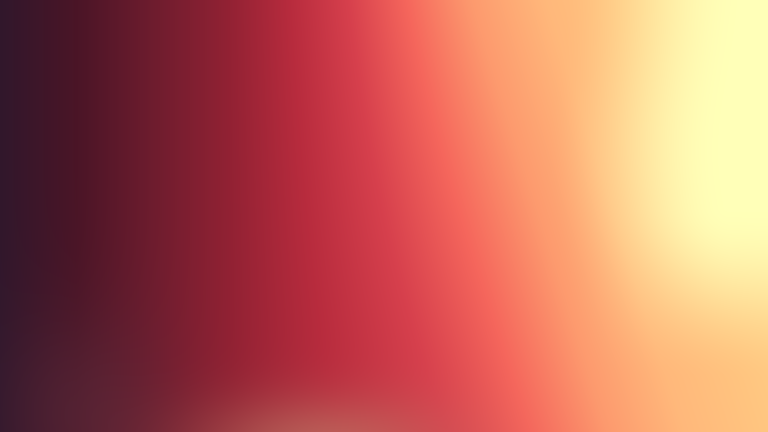
A Shadertoy shader for this background:

```glsl
// Soft sunset blur: a plum to crimson to peach ramp runs left to right.
// The ramp leans with height, then a pale yellow light fills the right side
// and two faint hazes rest on the lower edge.

const int STOPS = 11;

// Evenly spaced colour stops, from dark plum to gold.
vec3 sunsetRamp(float t) {
    vec3 stops[STOPS] = vec3[STOPS](
        vec3(0.19, 0.09, 0.17), vec3(0.29, 0.08, 0.15),
        vec3(0.43, 0.11, 0.18), vec3(0.57, 0.13, 0.20),
        vec3(0.72, 0.17, 0.24), vec3(0.84, 0.25, 0.30),
        vec3(0.96, 0.40, 0.36), vec3(0.99, 0.60, 0.43),
        vec3(1.00, 0.72, 0.48), vec3(1.00, 0.77, 0.50),
        vec3(1.00, 0.82, 0.53));
    float position = clamp(t, 0.0, 1.0) * float(STOPS - 1);
    int index = min(int(position), STOPS - 2);
    return mix(stops[index], stops[index + 1], position - float(index));
}

// Gaussian falloff around an elliptical centre.
float haze(vec2 uv, vec2 center, vec2 radius) {
    vec2 offset = (uv - center) / radius;
    return exp(-dot(offset, offset));
}

// Shift of the ramp: the warm bands lean left towards the top.
float lean(vec2 uv, float slope) {
    return (uv.y - 0.5) * slope * smoothstep(0.25, 0.65, uv.x);
}

// Light from the right, fading out near the lower edge.
float sideLight(vec2 uv) {
    float bulge = 0.03 * haze(uv, vec2(0.85, 0.65), vec2(0.5, 0.25)) - 0.02;
    float across = smoothstep(0.72, 0.95, uv.x + bulge);
    return across * smoothstep(0.12, 0.52, uv.y);
}

void mainImage(out vec4 fragColor, in vec2 fragCoord) {
    const vec3 paleYellow = vec3(1.00, 1.00, 0.72);
    const vec3 dustyTan = vec3(0.76, 0.55, 0.44);
    const vec3 mutedPlum = vec3(0.38, 0.20, 0.26);

    vec2 uv = fragCoord / iResolution.xy;
    vec3 color = sunsetRamp(uv.x + lean(uv, 0.18));

    // Lower hazes
    color = mix(color, mutedPlum, 0.40 * haze(uv, vec2(0.11, 0.05), vec2(0.10, 0.22)));
    color = mix(color, dustyTan, 0.52 * haze(uv, vec2(0.42, -0.03), vec2(0.16, 0.11)));

    // Light on the right
    color = mix(color, paleYellow, sideLight(uv));

    fragColor = vec4(color, 1.0);
}
```
